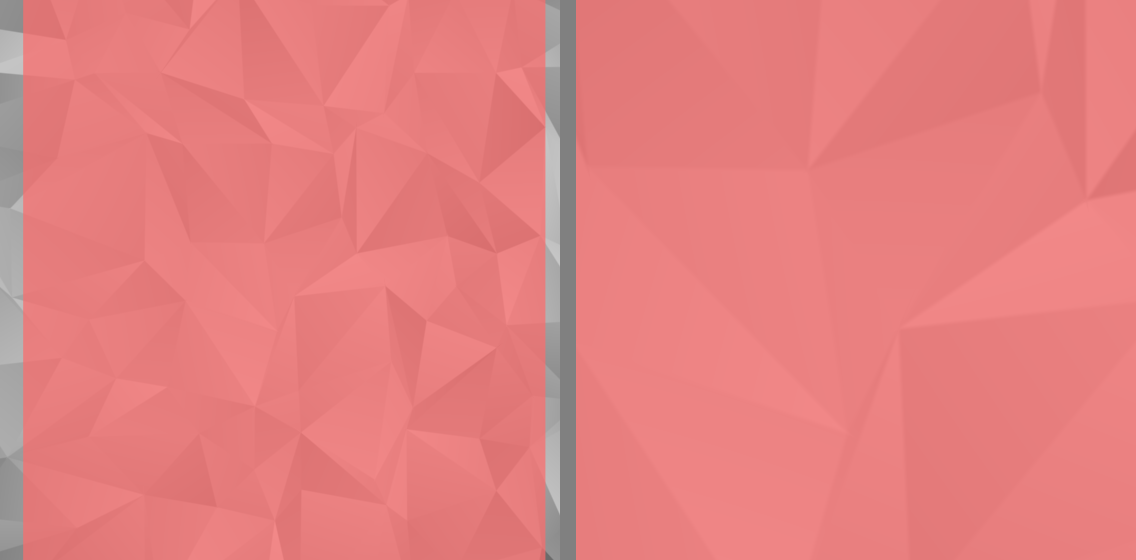
Left, the full canvas; right, a detail of the centre.
Reproduce this background procedurally as a three.js fragment shader.

```glsl
varying vec2 vUv;

const float EDGE_SOFTNESS = 0.0018;
const float ROWS = 7.6;
const vec3 TINT = vec3(0.98, 0.427, 0.427);

float hash(vec2 p, float seed) {
  vec3 q = fract(vec3(p.xyx) * vec3(0.1031, 0.1030, 0.0973) + seed * 0.137);
  q += dot(q, q.yzx + 33.33);
  return fract((q.x + q.y) * q.z);
}

float cross2(vec2 a, vec2 b) {
  return a.x * b.y - a.y * b.x;
}

// Mesh columns grow narrower towards the right
vec2 canvasToGrid(vec2 p) {
  return vec2(6.4 * p.x + 2.8 * p.x * p.x, p.y * ROWS);
}

vec2 gridToCanvas(vec2 g) {
  return vec2((sqrt(40.96 + 11.2 * g.x) - 6.4) / 5.6, g.y / ROWS);
}

// One vertex wanders inside each grid cell
vec2 meshVertex(vec2 cell) {
  vec2 jitter = vec2(hash(cell, 1.0), hash(cell, 2.0));
  return gridToCanvas(cell + 0.04 + 0.92 * jitter);
}

// Positive on the left of the line from a to b
float sideDistance(vec2 p, vec2 a, vec2 b) {
  return cross2(normalize(b - a), p - a);
}

// Returns weighted shade and coverage weight of one triangle
vec2 facet(vec2 p, vec2 a, vec2 b, vec2 c, vec2 id, float seed) {
  float inside = min(sideDistance(p, a, b),
                 min(sideDistance(p, b, c), sideDistance(p, c, a)));
  float weight = smoothstep(-EDGE_SOFTNESS, EDGE_SOFTNESS, inside);
  float tone = hash(id, seed) + hash(id, seed + 1.0) - 1.0;
  float angle = 6.2832 * hash(id, seed + 2.0);
  vec2 slope = vec2(cos(angle), sin(angle));
  float shade = 0.17 * tone + 0.6 * dot(p - (a + b + c) / 3.0, slope);
  return vec2(shade * weight, weight);
}

// Splits a quad along a diagonal that lies inside it
vec2 quadFacets(vec2 p, vec2 cell) {
  vec2 a = meshVertex(cell);
  vec2 b = meshVertex(cell + vec2(1.0, 0.0));
  vec2 c = meshVertex(cell + vec2(1.0, 1.0));
  vec2 d = meshVertex(cell + vec2(0.0, 1.0));
  float fitAC = min(cross2(b - a, c - a), cross2(c - a, d - a));
  float fitBD = min(cross2(b - a, d - a), cross2(c - b, d - b));
  bool splitAC = fitAC > 0.0 && (fitBD <= 0.0 || hash(cell, 3.0) > 0.5);
  if (splitAC) {
    return facet(p, a, b, c, cell, 4.0) + facet(p, a, c, d, cell, 8.0);
  }
  return facet(p, a, b, d, cell, 4.0) + facet(p, b, c, d, cell, 8.0);
}

float meshShade(vec2 p) {
  vec2 cell = floor(canvasToGrid(p));
  vec2 total = vec2(0.0);
  for (int j = -1; j <= 0; j++) {
    for (int i = -1; i <= 0; i++) {
      total += quadFacets(p, cell + vec2(float(i), float(j)));
    }
  }
  return total.x / max(total.y, 0.001);
}

// Covers the span between two vertical borders
float panelMask(float x, float left, float right) {
  float soft = 0.001;
  return smoothstep(left - soft, left + soft, x)
       * (1.0 - smoothstep(right - soft, right + soft, x));
}

void main() {
  // Grey facets, dimmer towards the corners
  vec2 fromCentre = vUv - vec2(0.45, 0.55);
  float grey = 0.712 - 0.22 * dot(fromCentre, fromCentre);
  grey += meshShade(vUv) * mix(0.85, 1.2, vUv.x);
  grey = clamp(grey, 0.42, 0.86);

  // Translucent coral panel
  float panel = panelMask(vUv.x, 0.0415, 0.974);
  vec3 colour = mix(vec3(grey), TINT, 0.75 * panel);
  gl_FragColor = vec4(colour, 1.0);
}
```
